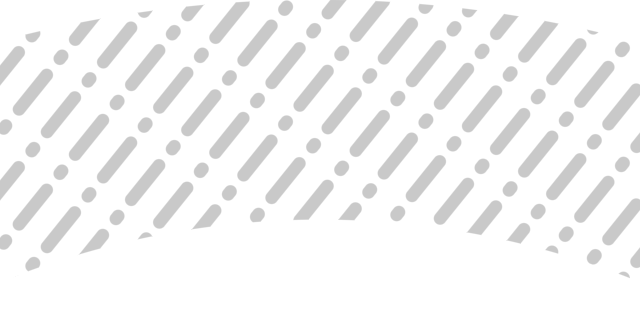
This pattern is drawn by a Shadertoy shader. Its source:

```glsl
const vec3  PAPER = vec3(1.0);
const vec3  INK = vec3(0.79);
const float TILT = 0.678;                    // clockwise lean of the dashes, radians
const vec2  PERIOD = vec2(0.1126, 0.2799);   // across and along the dashes
const vec2  DOT_ORIGIN = vec2(1.0677, 0.4740);
const float STROKE_RADIUS = 0.0198;
const float DASH_HALF = 0.0688;
const float DOT_HALF = 0.0055;
const vec2  UPPER_APEX = vec2(0.990, 1.001);
const float UPPER_RADIUS = 3.854;
const vec2  LOWER_APEX = vec2(1.000, 0.3138);
const float LOWER_RADIUS = 2.656;

// Upright capsule centred on the origin
float capsule(vec2 p, float halfLength, float radius) {
    p.y -= clamp(p.y, -halfLength, halfLength);
    return length(p) - radius;
}

// Disc whose topmost point is the apex
float discBelow(vec2 p, vec2 apex, float radius) {
    return length(p - apex + vec2(0.0, radius)) - radius;
}

// Offset from the nearest cell centre
vec2 repeatCell(vec2 p) {
    return (fract(p / PERIOD + 0.5) - 0.5) * PERIOD;
}

float dashDotPattern(vec2 p) {
    float c = cos(TILT), s = sin(TILT);
    vec2 q = p - DOT_ORIGIN;
    q = vec2(c * q.x - s * q.y, s * q.x + c * q.y);
    float dots = capsule(repeatCell(q), DOT_HALF, STROKE_RADIUS);
    vec2 halfStep = vec2(0.0, 0.5 * PERIOD.y);
    float dashes = capsule(repeatCell(q + halfStep), DASH_HALF, STROKE_RADIUS);
    return min(dots, dashes);
}

void mainImage(out vec4 fragColor, in vec2 fragCoord) {
    vec2 p = fragCoord / iResolution.y;
    float pixel = 1.0 / iResolution.y;

    // Arched band between two arcs
    float band = max(discBelow(p, UPPER_APEX, UPPER_RADIUS),
                     -discBelow(p, LOWER_APEX, LOWER_RADIUS));

    float shape = max(dashDotPattern(p), band);
    float coverage = 1.0 - smoothstep(-0.8 * pixel, 0.8 * pixel, shape);
    fragColor = vec4(mix(PAPER, INK, coverage), 1.0);
}
```
